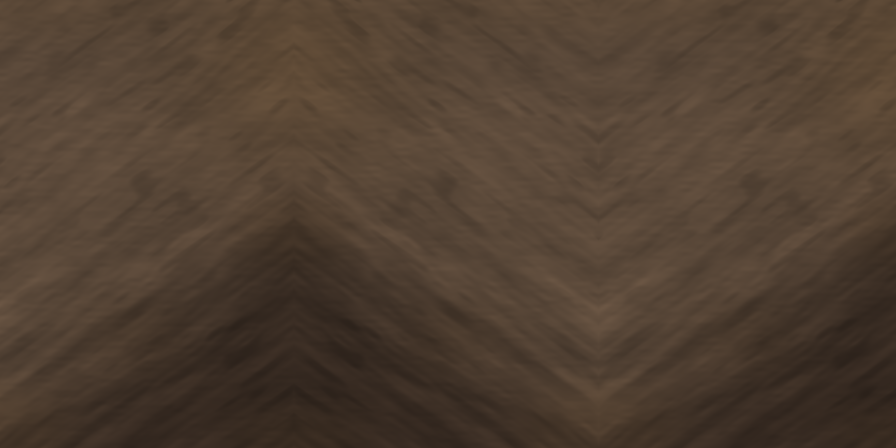
Reproduce this texture procedurally as a Shadertoy shader.

```glsl
// Dark walnut veneer: mirrored diagonal grain forming soft chevrons over a fine weave.

// Layout, in units of the canvas height
const float FOLD_WIDTH = 0.680;    // distance from a chevron peak to its valley
const float PEAK_X = 0.656;        // position of the first peak
const float GRAIN_SLOPE = 0.70;    // fall of the grain away from a peak
const float SHADE_LOW = 0.20;      // grain level where the dark heartwood ends
const float SHADE_HIGH = 0.80;     // grain level where the pale wood begins

// Strengths
const float STREAK_DEPTH = 0.27;
const float FLECK_DEPTH = 0.15;
const float WEAVE_DEPTH = 0.075;
const float WEAVE_ROWS = 120.0;

// Colours
const vec3 PALE_WOOD = vec3(0.360, 0.289, 0.228);
const vec3 DARK_WOOD = vec3(0.208, 0.160, 0.127);
const vec3 WARM_TINT = vec3(1.00, 0.975, 0.90);

float hash(vec2 p) {
    return fract(sin(dot(p, vec2(127.1, 311.7))) * 43758.5453);
}

// Smooth value noise, 0 to 1
float noise(vec2 p) {
    vec2 cell = floor(p);
    vec2 f = fract(p);
    f = f * f * (3.0 - 2.0 * f);
    float low = mix(hash(cell), hash(cell + vec2(1.0, 0.0)), f.x);
    float high = mix(hash(cell + vec2(0.0, 1.0)), hash(cell + vec2(1.0, 1.0)), f.x);
    return mix(low, high, f.y);
}

// Layered fibres around zero; p.x runs along the grain, p.y across it
float fibres(vec2 p) {
    float sum = 0.0;
    float weight = 0.42;
    vec2 scale = vec2(4.0, 24.0);
    for (int i = 0; i < 4; i++) {
        sum += weight * (noise(p * scale + float(i) * 17.3) - 0.5);
        scale *= vec2(1.7, 1.6);
        weight *= 0.85;
    }
    return sum;
}

void mainImage(out vec4 fragColor, in vec2 fragCoord) {
    vec2 uv = fragCoord / iResolution.y;

    // Mirror the plank: distance to the nearest peak
    float period = 2.0 * FOLD_WIDTH;
    float fold = abs(mod(uv.x - PEAK_X + FOLD_WIDTH, period) - FOLD_WIDTH);
    vec2 plank = vec2(fold, uv.y);

    // Slightly wavy grain coordinates
    float level = uv.y + GRAIN_SLOPE * fold;
    float wave = 0.022 * (noise(plank * 4.0 + 5.0) - 0.5);
    vec2 grain = vec2(fold - GRAIN_SLOPE * uv.y, level + wave);
    grain /= length(vec2(1.0, GRAIN_SLOPE));

    // Heartwood shade, broken up along the fibres
    float streak = fibres(grain);
    float shade = smoothstep(SHADE_LOW, SHADE_HIGH, level + wave + 0.10 * streak);
    shade += 0.14 * (1.0 - smoothstep(0.0, 0.24, level));
    vec3 color = mix(DARK_WOOD, PALE_WOOD, shade);

    // Warm and grey patches, warmest high on the peaks
    float warmth = 0.6 * smoothstep(0.4, 0.9, noise(plank * vec2(3.0, 4.0) + 11.0));
    vec2 fromGlow = plank - vec2(0.0, 0.87);
    warmth = max(warmth, exp(-14.0 * dot(fromGlow, fromGlow)));
    color *= mix(vec3(1.0), WARM_TINT, warmth);
    color *= 1.0 + 0.07 * (noise(grain * vec2(2.5, 8.0) + 31.0) - 0.5);

    // Fibres and short dark pores
    float contrast = mix(1.5, 1.0, clamp(shade, 0.0, 1.0));
    color *= 1.0 + STREAK_DEPTH * contrast * streak;
    float fleck = smoothstep(0.58, 0.95, noise(grain * vec2(17.0, 60.0) + 73.0));
    color *= 1.0 - FLECK_DEPTH * fleck * noise(grain * vec2(5.0, 9.0) + 47.0);

    // Fine horizontal weave, faded where rows are too small to resolve
    float visible = 1.0 - smoothstep(0.3, 0.9, WEAVE_ROWS / iResolution.y);
    float thread = noise(uv * vec2(0.25, 1.0) * WEAVE_ROWS + 3.0) - 0.5;
    color *= 1.0 + WEAVE_DEPTH * visible * thread;

    fragColor = vec4(color, 1.0);
}
```
